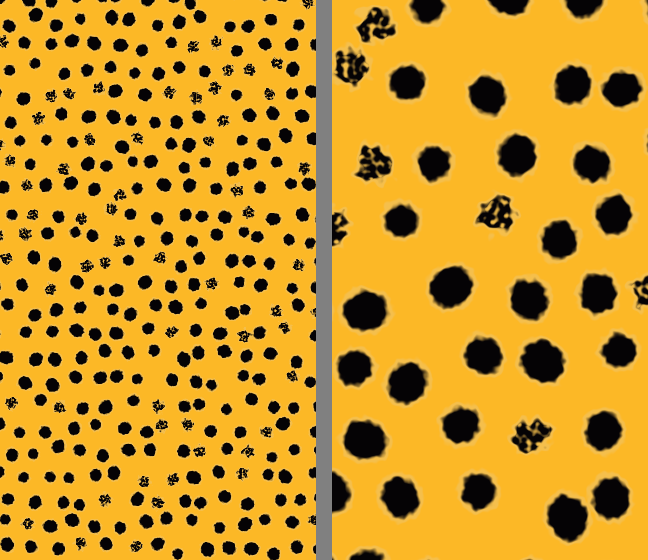
Left, the full canvas; right, a detail of the centre.
A WebGL 2 fragment shader for this pattern:

```glsl
#version 300 es
precision highp float;

uniform vec2 u_resolution;
out vec4 fragColor;

vec3 hash3(vec2 cell) {
    vec3 h = fract(cell.xyx * vec3(0.1031, 0.1030, 0.0973));
    h += dot(h, h.yxz + 33.33);
    return fract((h.xxy + h.yzz) * h.zyx);
}

float cornerSlope(vec2 corner, vec2 offset) {
    float angle = 6.2832 * hash3(corner + 71.0).x;
    return dot(vec2(cos(angle), sin(angle)), offset);
}

float gradientNoise(vec2 p) {
    vec2 i = floor(p), f = p - i;
    vec2 u = f * f * f * (f * (f * 6.0 - 15.0) + 10.0);
    vec2 e = vec2(1.0, 0.0);
    return mix(mix(cornerSlope(i, f), cornerSlope(i + e, f - e), u.x),
               mix(cornerSlope(i + e.yx, f - e.yx), cornerSlope(i + 1.0, f - 1.0), u.x), u.y);
}

// Signed distance to one ink blot; a few are dry, ragged and pitted
float blotDistance(vec2 q, vec3 traits, float coarse, float fine) {
    float tilt = 6.2832 * traits.x;
    vec2 axis = vec2(cos(tilt), sin(tilt));
    vec2 oval = vec2(dot(q, axis), dot(q, vec2(-axis.y, axis.x)));
    oval.y *= 1.0 + 0.16 * traits.z;
    float dry = step(0.86, traits.y);
    float radius = mix(mix(0.215, 0.315, traits.z), 0.23, dry);
    float d = length(oval) - radius + mix(0.05, 0.16, dry) * coarse + 0.04 * fine;
    float pits = 0.12 * (fine - 0.2);
    return dry > 0.5 ? max(d, pits) : d;
}

// Nearest blot on a staggered, jittered grid
float blotField(vec2 p) {
    float coarse = gradientNoise(p * 6.5);
    float fine = gradientNoise(p * 11.0 + 40.0);
    float nearest = 1.0;
    for (int j = -1; j <= 1; j++) {
        float row = floor(p.y) + float(j);
        float shift = 0.5 * mod(row, 2.0);
        for (int i = -1; i <= 1; i++) {
            vec2 cell = vec2(floor(p.x - shift) + float(i), row);
            vec3 place = hash3(cell + 13.0);
            float angle = 6.2832 * place.x;
            vec2 jitter = 0.28 * sqrt(place.y) * vec2(cos(angle), sin(angle));
            vec2 center = cell + vec2(shift, 0.0) + 0.5 + jitter;
            nearest = min(nearest, blotDistance(p - center, hash3(cell + 157.0), coarse, fine));
        }
    }
    return nearest;
}

void main() {
    vec2 p = gl_FragCoord.xy / u_resolution.x * 13.2;
    float d = blotField(p);

    // Amber ground, a paler rim, then soft-edged ink
    vec3 amber = vec3(0.99, 0.72, 0.15);
    vec3 paleRim = vec3(0.96, 0.75, 0.30);
    vec3 ink = vec3(0.02, 0.01, 0.02);
    vec3 color = mix(amber, paleRim, 1.0 - smoothstep(0.05, 0.095, d));
    color = mix(color, ink, 1.0 - smoothstep(-0.036, 0.036, d));
    fragColor = vec4(color, 1.0);
}
```
